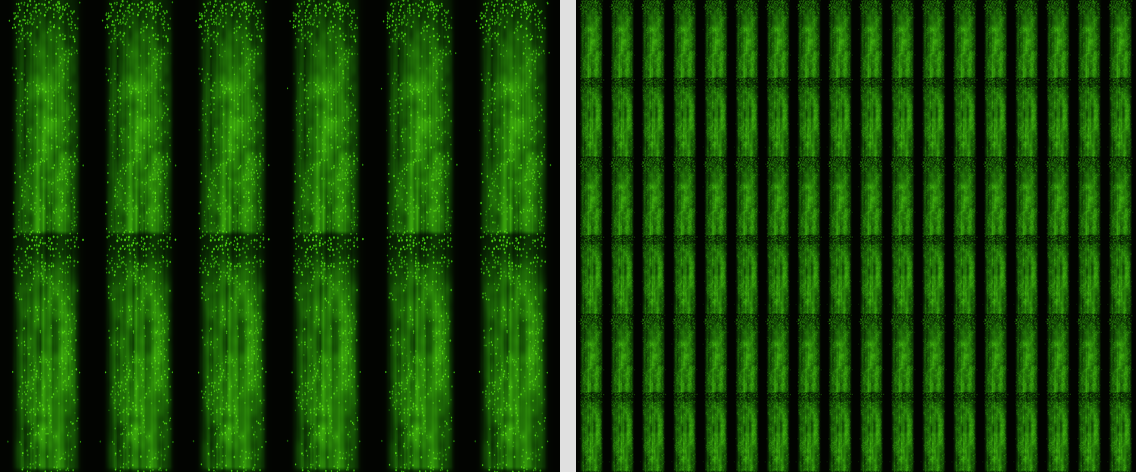
Left, the tile; right, the same tile 3 across and 3 down.
This pattern is drawn by a Shadertoy shader. Its source:

```glsl
// Twelve glowing green columns, six across and two down, on near-black.
// Each is a haze of stretched vertical noise sprinkled with small jittered specks.
// All noise wraps over the canvas height; specks drift a little from column to column.

const vec2 REPEATS = vec2(6.0, 2.0);
const vec2 SPECK_SLOTS = vec2(32.0, 81.0);              // speck slots in one cell
const float CELL_HEIGHT = SPECK_SLOTS.y / SPECK_SLOTS.x; // in units of the cell width

float hash(vec2 p) {
    vec3 q = fract(p.xyx * vec3(0.1031, 0.1030, 0.0973));
    q += dot(q, q.yzx + 33.33);
    return fract((q.x + q.y) * q.z);
}

// Value noise with whole frequencies per cell, wrapping after both rows
float noise(vec2 p, vec2 frequency, float seed) {
    p *= frequency;
    float period = REPEATS.y * frequency.y;
    vec2 i = floor(p), f = fract(p);
    f *= f * (3.0 - 2.0 * f);
    float y0 = mod(i.y, period), y1 = mod(i.y + 1.0, period);
    float x = i.x + seed;
    return mix(mix(hash(vec2(x, y0)), hash(vec2(x + 1.0, y0)), f.x),
               mix(hash(vec2(x, y1)), hash(vec2(x + 1.0, y1)), f.x), f.y);
}

// Soft-edged band: 0 outside, 1 inside
float band(float x, float left, float right, float soft) {
    return smoothstep(left - soft, left + soft, x)
         * (1.0 - smoothstep(right - soft, right + soft, x));
}

// Cloudy patches that brighten the haze and gather the specks
float clumps(vec2 p) {
    return 0.6 * noise(p, vec2(7, 13), 17.0) + 0.4 * noise(p, vec2(15, 27), 61.0);
}

// Vertical streaks, dim at the top of a cell and full further down
float haze(vec2 p, float depth) {
    float streaks = 0.40 * noise(p, vec2(12, 2), 103.0)
                  + 0.35 * noise(p, vec2(30, 2), 151.0)
                  + 0.25 * noise(p, vec2(60, 2), 211.0);
    float core = 0.56 + 0.44 * band(p.x, 0.30, 0.74, 0.15);
    float fade = smoothstep(0.0, 0.28, depth) * (1.0 - smoothstep(0.975, 1.0, depth));
    float glow = 0.17 + 0.52 * streaks + 0.32 * (clumps(p) - 0.45);
    float halo = 0.02 * band(p.x, 0.12, 0.89, 0.06);
    return glow * core * mix(0.32, 1.0, fade) * band(p.x, 0.165, 0.83, 0.05) + halo;
}

// Brightest speck over this point, searched in the neighbouring slots
float specks(vec2 p, float column, float pixel) {
    float light = 0.0;
    vec2 slot = floor(p * SPECK_SLOTS);
    for (int j = -1; j <= 1; j++)
    for (int i = -1; i <= 1; i++) {
        vec2 id = slot + vec2(i, j);
        vec2 key = vec2(id.x, mod(id.y, SPECK_SLOTS.y * REPEATS.y)) + 7.0;
        float phase = 6.2832 * hash(key + 71.0);
        vec2 drift = 0.14 * vec2(sin(phase + column * 1.0472), cos(phase + column * 1.0472));
        vec2 jitter = vec2(hash(key), hash(key + 223.0)) * 0.7 + 0.15;
        vec2 center = (id + jitter + drift) / SPECK_SLOTS;

        // Dense at the top of a cell, clustered below, sparse beyond the sides
        float top = 1.0 - smoothstep(0.02, 0.24, 1.0 - fract(center.y));
        float chance = 0.07 + 0.36 * smoothstep(0.32, 0.75, clumps(center)) + 0.26 * top;
        chance *= band(center.x, 0.155, 0.83, 0.035);
        chance += 0.025 * band(center.x, 0.09, 0.88, 0.02);
        float present = step(hash(key + 347.0), chance);

        // Small upright ovals, a little larger and brighter near the top
        float radius = mix(0.0055, 0.0095, hash(key + 491.0)) + 0.0015 * top;
        vec2 d = (p - center) * vec2(1.0, 0.78 * CELL_HEIGHT);
        float soft = max(0.6 * pixel, 0.004);
        float disc = 1.0 - smoothstep(radius - soft, radius + soft, length(d));
        float strength = mix(0.3, 0.95, max(hash(key + 631.0), 0.5 * top));
        light = max(light, present * disc * strength);
    }
    return light;
}

// Green ramp: dark leaf green to yellowish green
vec3 fluorescence(float g) {
    return vec3(g * (0.16 + 0.30 * g), g, 0.05 * g + 0.04 * g * g);
}

void mainImage(out vec4 fragColor, in vec2 fragCoord) {
    vec2 uv = fragCoord / iResolution.xy * REPEATS;
    float column = mod(floor(uv.x), REPEATS.x);
    float depth = 1.0 - fract(uv.y);
    float pixel = REPEATS.x / iResolution.x;

    // Both rows share one continuous height; columns sway slightly
    float sway = 0.006 * sin(column * 1.0472);
    vec2 p = vec2(fract(uv.x) + sway, uv.y);

    float green = haze(p, depth);
    green = mix(green, 0.92, 0.9 * specks(p, column, pixel));

    vec3 background = vec3(0.008, 0.014, 0.002);
    fragColor = vec4(background + fluorescence(green), 1.0);
}
```
